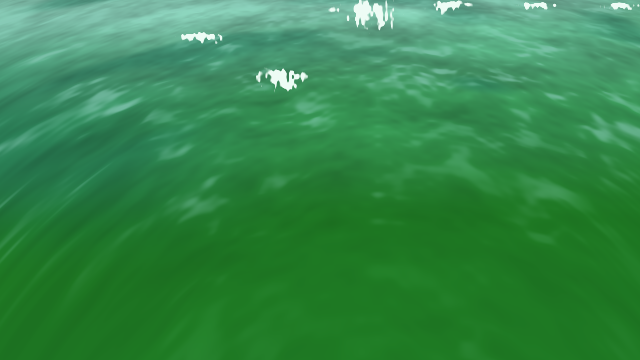
Reproduce this texture procedurally as a WebGL 2 fragment shader.

```glsl
#version 300 es
precision highp float;

uniform vec2 u_resolution;
out vec4 fragColor;

const vec3 DEEP_GREEN = vec3(0.115, 0.465, 0.135);
const vec3 MID_GREEN  = vec3(0.200, 0.550, 0.310);
const vec3 PALE_GREEN = vec3(0.330, 0.640, 0.490);
const vec3 FAR_HAZE   = vec3(0.490, 0.740, 0.660);
const vec3 TEAL_SHADE = vec3(0.130, 0.440, 0.350);
const vec3 GLINT      = vec3(0.520, 0.770, 0.700);
const vec3 FOAM       = vec3(0.930, 0.990, 0.960);

const float HORIZON = 1.6;       // height of the vanishing line
const float CENTRE_X = 1.05;     // axis of the arched crests
const float ARCH = 0.30;         // bend of the crests
const float RIPPLE_SHADE = 0.22;
const float SWELL_SHADE = 0.20;
const float GLINT_STRENGTH = 0.75;
const int FOAM_PATCHES = 6;

float hash(vec2 p) {
  return fract(sin(dot(p, vec2(127.1, 311.7))) * 43758.5453);
}

float noise(vec2 p) {
  vec2 i = floor(p), f = fract(p);
  f = f * f * (3.0 - 2.0 * f);
  return mix(mix(hash(i), hash(i + vec2(1, 0)), f.x),
             mix(hash(i + vec2(0, 1)), hash(i + vec2(1, 1)), f.x), f.y);
}

// Height-to-colour ramp of the open water
vec3 waterColor(float h) {
  vec3 c = mix(DEEP_GREEN, MID_GREEN, smoothstep(0.38, 0.72, h));
  c = mix(c, PALE_GREEN, smoothstep(0.70, 0.92, h));
  return mix(c, FAR_HAZE, smoothstep(0.88, 1.04, h));
}

// Screen position to bent perspective plane
vec2 seaPlane(vec2 p) {
  float depth = 1.0 / (HORIZON - p.y);
  float x = p.x - CENTRE_X;
  return vec2(x * depth, depth + ARCH * x * x);
}

// Breaking crests: ragged caps with streaks trailing below
float foamMask(vec2 p) {
  float grain = noise(p * vec2(150.0, 75.0));
  float clump = noise(p * vec2(55.0, 38.0));
  float mask = 0.0;
  for (int k = 0; k < FOAM_PATCHES; k++) {
    float i = float(k);
    float near = exp(-pow((i - 0.75) * 1.3, 2.0));
    float bulk = exp(-pow(i - 1.7, 2.0));
    vec2 centre = vec2(0.55 + 0.235 * i, 0.985 - 0.22 * near);
    vec2 size = vec2(0.055 + 0.035 * bulk, 0.010 + 0.027 * bulk);
    vec2 q = (p - centre) / size;
    q.y += 0.35 * q.x * q.x - 0.3;
    float trail = noise(vec2(p.x * 110.0 + i * 7.0, p.y * 16.0));
    q.y *= q.y < 0.0 ? mix(1.0, 0.35, trail) : 1.6;
    float body = 1.0 - length(q) + 0.9 * (grain - 0.5) + 0.9 * (clump - 0.5);
    mask = max(mask, smoothstep(0.18, 0.48, body));
  }
  return mask;
}

void main() {
  vec2 p = gl_FragCoord.xy / u_resolution.y;
  vec2 sea = seaPlane(p);
  float left = smoothstep(0.95, 0.0, p.x);

  // Slow drift of tone over the whole surface
  float drift = noise(p * vec2(2.2, 4.5) + 3.7) - 0.5;
  float h = p.y + 0.13 * left * smoothstep(0.1, 0.6, p.y) + 0.09 * drift;
  vec3 color = waterColor(h);
  color = mix(color, TEAL_SHADE, 0.55 * left * smoothstep(0.2, 0.55, p.y)
              * smoothstep(1.0, 0.6, p.y));

  // Long swells, darker on the near face
  float far = smoothstep(0.35, 0.85, p.y);
  float swell = noise(vec2(sea.x * 2.3, sea.y * 11.0) + 8.0)
              + 0.5 * noise(vec2(sea.x * 5.0, sea.y * 24.0) + 21.0) - 0.75;
  color *= 1.0 + SWELL_SHADE * swell * mix(0.25, 1.0, far);
  float shadow = smoothstep(0.62, 0.88, noise(vec2(sea.x * 3.0, sea.y * 9.0) + 41.0));
  color = mix(color, TEAL_SHADE, 0.45 * shadow * far);

  // Wind ripples in three sizes, calmer near the viewer
  vec2 bend = vec2(0.0, 0.035 * noise(sea * 9.0));
  vec2 r = sea + bend;
  float ripple = 0.45 * noise(r * vec2(9.0, 24.0))
               + 0.33 * noise(r * vec2(19.0, 48.0) + 5.0)
               + 0.22 * noise(r * vec2(38.0, 80.0) + 13.0);
  float rough = clamp(smoothstep(0.15, 0.85, p.y + 0.30 * left), 0.12, 1.0);
  color *= 1.0 + RIPPLE_SHADE * (ripple - 0.5) * mix(0.5, 1.6, rough);

  // Thin pale glints on the ripple crests
  float gust = smoothstep(0.25, 0.75, noise(p * vec2(6.0, 9.0) + 17.0));
  float glint = smoothstep(0.56, 0.82, ripple) * rough * mix(0.35, 1.0, gust);
  color = mix(color, GLINT, GLINT_STRENGTH * glint);

  color = mix(color, FOAM, foamMask(p));
  fragColor = vec4(clamp(color, 0.0, 1.0), 1.0);
}
```
